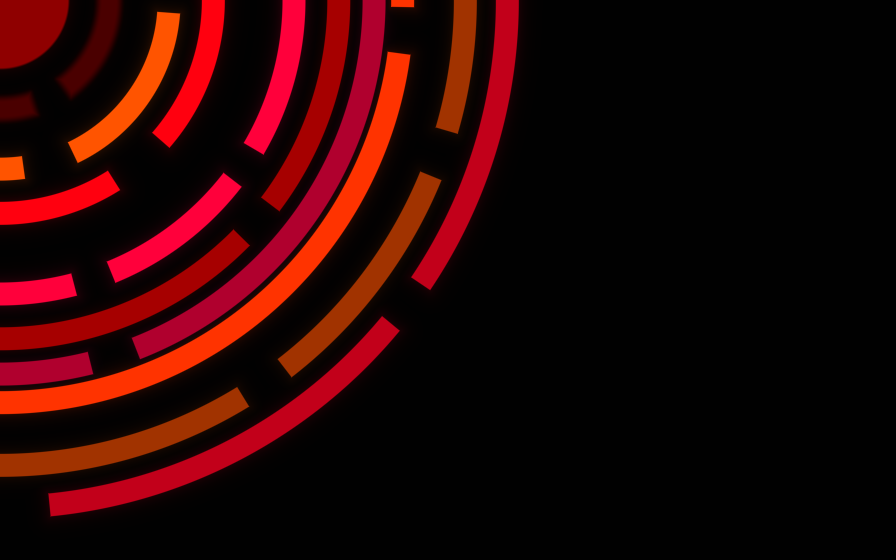
A Shadertoy shader for this background:

```glsl
// Broken concentric arcs in glowing reds and oranges, fanning out of the top left corner on black.

const int RING_COUNT = 9;
const float HALF_WIDTH = 0.0205;    // half thickness of a ring, in canvas heights
const float DISC_RADIUS = 0.123;
const float INNER_BLUR = 0.009;     // edge softness of the innermost ring
const float GLOW_REACH = 0.012;
const float GLOW_STRENGTH = 0.13;
const vec3 BACKGROUND = vec3(0.003, 0.002, 0.002);
const vec3 DISC_COLOR = vec3(0.56, 0.0, 0.0);
const vec4 NO_GAP = vec4(0.0, 0.0, 200.0, 200.0);

// Middle radius of each ring, in canvas heights
const float RADII[RING_COUNT] = float[](
    0.195, 0.302, 0.381, 0.525, 0.605, 0.668, 0.719, 0.831, 0.906);

const vec3 COLORS[RING_COUNT] = vec3[](
    vec3(0.29, 0.0, 0.0), vec3(1.0, 0.33, 0.0), vec3(1.0, 0.0, 0.06),
    vec3(1.0, 0.0, 0.23), vec3(0.65, 0.0, 0.0), vec3(0.69, 0.0, 0.18),
    vec3(1.0, 0.2, 0.0), vec3(0.63, 0.2, 0.0), vec3(0.76, 0.0, 0.1));

// Two gaps per ring: start, end, start, end, in degrees below the top edge
const vec4 GAPS[RING_COUNT] = vec4[](
    vec4(54.0, 72.0, NO_GAP.zw), vec4(-8.0, 4.3, 64.5, 82.0),
    vec4(41.1, 57.7, NO_GAP.zw), vec4(30.4, 37.7, 67.8, 75.4),
    vec4(37.1, 44.5, NO_GAP.zw), vec4(68.7, 76.0, NO_GAP.zw),
    vec4(1.0, 7.6, NO_GAP.zw), vec4(16.3, 22.2, 52.3, 58.5),
    vec4(34.0, 39.6, 84.4, 98.0));

// Arc length into a gap: positive inside the gap, negative on the ring
float gapDistance(float angle, float radius, vec2 gap) {
    float middle = 0.5 * (gap.x + gap.y);
    float halfGap = 0.5 * (gap.y - gap.x);
    return radians(halfGap - abs(angle - middle)) * radius;
}

// Signed distance to a ring cut by its two gaps
float arcDistance(float angle, float radius, float ringRadius, vec4 gaps) {
    float across = abs(radius - ringRadius) - HALF_WIDTH;
    float along = max(gapDistance(angle, radius, gaps.xy),
                      gapDistance(angle, radius, gaps.zw));
    vec2 d = vec2(across, along);
    return length(max(d, 0.0)) + min(max(d.x, d.y), 0.0);
}

float coverage(float dist, float softness) {
    return 1.0 - smoothstep(-softness, softness, dist);
}

vec3 glow(float dist, vec3 color) {
    return color * GLOW_STRENGTH * exp(-max(dist, 0.0) / GLOW_REACH);
}

void mainImage(out vec4 fragColor, in vec2 fragCoord) {
    // Polar coordinates around the top left corner
    vec2 p = vec2(fragCoord.x, iResolution.y - fragCoord.y) / iResolution.y;
    float radius = length(p);
    float angle = degrees(atan(p.y, p.x));
    float edge = 0.75 / iResolution.y;

    // Halos lie under every solid shape
    float discDist = radius - DISC_RADIUS;
    vec3 halo = glow(discDist, DISC_COLOR);
    vec3 solid = DISC_COLOR;
    float mask = coverage(discDist, 2.0 * edge);

    // Arcs from the centre outwards
    for (int i = 0; i < RING_COUNT; i++) {
        float dist = arcDistance(angle, radius, RADII[i], GAPS[i]);
        float softness = i == 0 ? INNER_BLUR : edge;
        float cover = coverage(dist, softness);
        halo = max(halo, glow(dist, COLORS[i]));
        solid = mix(solid, COLORS[i], step(mask, cover));
        mask = max(mask, cover);
    }

    fragColor = vec4(mix(BACKGROUND + halo, solid, mask), 1.0);
}
```
